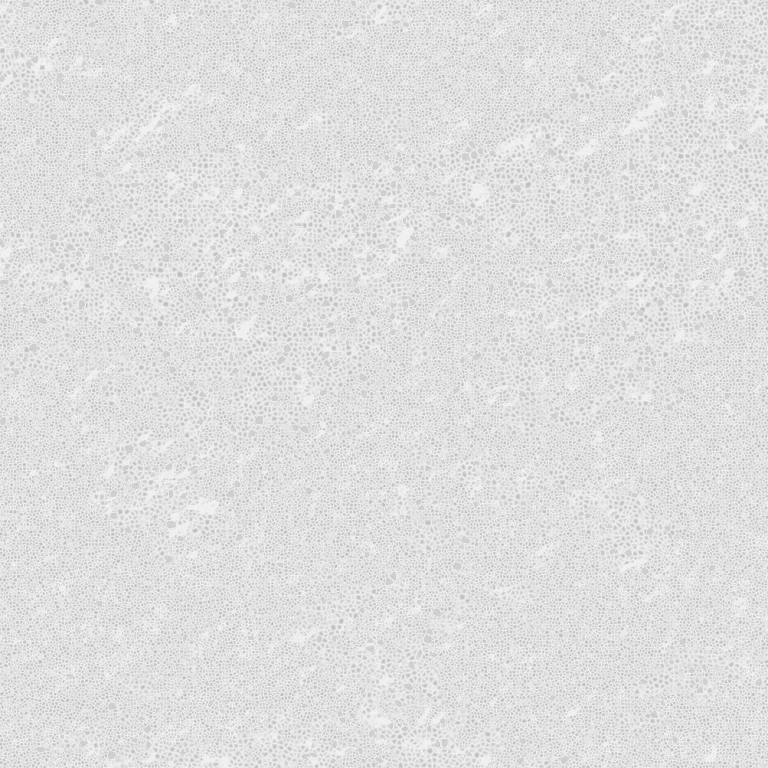
Reproduce this texture procedurally as a Shadertoy shader.

```glsl
// Pale grey granular plaster: tiny dark grains parted by light veins,
// with coarser patches, scattered pebbles and slanted white flakes.
// Grains are Voronoi cells; patches and flakes are value noise.

#define FINE_GRAINS 235.0
#define COARSE_GRAINS 155.0
#define PEBBLES 105.0
#define PATCHES 7.0
#define FLAKE_SCALE vec2(46.0, 82.0)
#define FLAKE_ANGLE 0.4
#define VEIN_TONE 0.932
#define GRAIN_DEPTH 0.225
#define PEBBLE_TONE 0.80
#define FLAKE_TONE 0.945

float hash(vec2 p) {
    return fract(sin(dot(p, vec2(127.1, 311.7))) * 43758.5453);
}

vec2 hash2(vec2 p) {
    return vec2(hash(p), hash(p + 57.3));
}

float noise(vec2 p) {
    vec2 cell = floor(p);
    vec2 f = fract(p);
    f = f * f * (3.0 - 2.0 * f);
    float low = mix(hash(cell), hash(cell + vec2(1, 0)), f.x);
    float high = mix(hash(cell + vec2(0, 1)), hash(cell + vec2(1, 1)), f.x);
    return mix(low, high, f.y);
}

float fbm(vec2 p) {
    float sum = 0.0;
    float weight = 0.57;
    for (int i = 0; i < 3; i++) {
        sum += weight * noise(p);
        p = p * 2.03 + 19.7;
        weight *= 0.5;
    }
    return sum;
}

// x: depth inside the nearest cell (0 on its border), y: random value of that cell
vec2 grains(vec2 p) {
    vec2 cell = floor(p);
    float nearest = 8.0;
    float second = 8.0;
    float id = 0.0;
    for (int y = -1; y <= 1; y++) {
        for (int x = -1; x <= 1; x++) {
            vec2 c = cell + vec2(x, y);
            float d = length(c + hash2(c) - p);
            if (d < nearest) {
                second = nearest;
                nearest = d;
                id = hash(c + 91.7);
            } else {
                second = min(second, d);
            }
        }
    }
    return vec2(second - nearest, id);
}

float grainTone(vec2 grain) {
    return VEIN_TONE - GRAIN_DEPTH * min(grain.x, 0.8) + 0.02 * (grain.y - 0.5);
}

void mainImage(out vec4 fragColor, in vec2 fragCoord) {
    vec2 uv = fragCoord / min(iResolution.x, iResolution.y);

    // Slanted frame shared by the patches and flakes
    float c = cos(FLAKE_ANGLE);
    float s = sin(FLAKE_ANGLE);
    vec2 slanted = vec2(c * uv.x + s * uv.y, c * uv.y - s * uv.x);
    float roughness = smoothstep(0.3, 0.72, fbm(slanted * PATCHES * vec2(0.8, 1.2) + 3.1));

    // Fine grain, opening into coarser grain in rough patches
    float fine = grainTone(grains(uv * FINE_GRAINS));
    float coarse = grainTone(grains(uv * COARSE_GRAINS + 31.0)) + 0.006;
    float opening = noise(uv * 48.0) + 0.7 * (roughness - 0.5);
    float tone = mix(fine, coarse, smoothstep(0.5, 0.75, opening));

    // Sparse smooth pebbles with pale rims
    vec2 pebble = grains(uv * PEBBLES + 71.0);
    float chosen = step(mix(0.985, 0.86, roughness), pebble.y);
    float pebbleTone = mix(VEIN_TONE, PEBBLE_TONE, smoothstep(0.12, 0.35, pebble.x));
    tone = mix(tone, pebbleTone, 0.85 * chosen * smoothstep(0.0, 0.12, pebble.x));

    // Ragged white flakes with a faint haze around them
    float flake = fbm(slanted * FLAKE_SCALE + 0.8 * noise(uv * 90.0));
    float limit = mix(0.83, 0.71, roughness);
    tone += 0.025 * smoothstep(0.5, 0.85, flake);
    tone = mix(tone, FLAKE_TONE, 0.9 * smoothstep(limit - 0.05, limit + 0.05, flake));

    fragColor = vec4(vec3(tone), 1.0);
}
```
